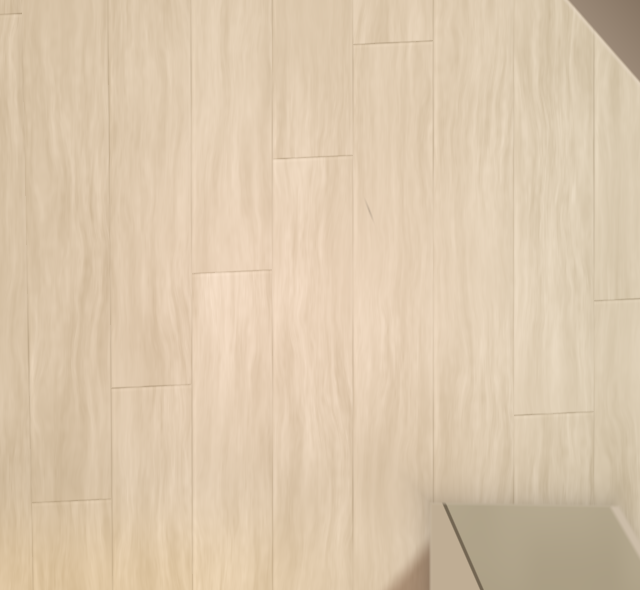
Reproduce this texture procedurally as a Shadertoy shader.

```glsl
// Pale oak floor: eight columns of vertical boards whose end joints climb in steps.
// Grain is stretched, warped value noise, seeded per board; a box and a dark corner
// are cut from half planes. Units are canvas widths, with y running downwards.

const float COLUMN_WIDTH = 0.1255;
const float BOARD_LENGTH = 0.9375;
const float JOINT_STEP = 0.179;
const vec3 OAK_DARK = vec3(0.785, 0.70, 0.58);
const vec3 OAK_LIGHT = vec3(0.935, 0.862, 0.768);
const vec3 SEAM_TINT = vec3(0.81, 0.79, 0.75);
const vec3 BOX_TOP = vec3(0.69, 0.64, 0.54);
const vec3 BOX_SIDE = vec3(0.75, 0.68, 0.58);
const vec3 SLIT = vec3(0.40, 0.35, 0.28);
const vec3 CORNER = vec3(0.58, 0.51, 0.44);

float hash(vec2 p) {
    return fract(sin(dot(p, vec2(127.1, 311.7))) * 43758.5453);
}

float noise(vec2 p) {
    vec2 i = floor(p), f = fract(p);
    f = f * f * (3.0 - 2.0 * f);
    return mix(mix(hash(i), hash(i + vec2(1, 0)), f.x),
               mix(hash(i + vec2(0, 1)), hash(i + vec2(1, 1)), f.x), f.y);
}

float fbm(vec2 p) {
    float sum = 0.0, gain = 0.5;
    for (int i = 0; i < 4; i++) {
        sum += gain * noise(p);
        p = p * 2.03 + 17.3;
        gain *= 0.5;
    }
    return sum;
}

// Signed distance to the line a-b; negative on the right hand of travel.
float edge(vec2 p, vec2 a, vec2 b) {
    vec2 e = normalize(b - a);
    return dot(p - a, vec2(e.y, -e.x));
}

float fill(float d, float soft) {
    return 1.0 - smoothstep(-soft, soft, d);
}

float stroke(float d, float width, float soft) {
    return fill(abs(d) - width, soft);
}

// Streaks along the board, bent by a slow warp, centred on zero.
float grain(vec2 p, float seed) {
    vec2 q = p + vec2(seed * 7.0, seed * 13.0);
    q.x += 0.05 * (fbm(q * vec2(11.0, 4.0)) - 0.47);
    float bands = fbm(q * vec2(42.0, 2.2)) - 0.47;
    float fibres = fbm(q * vec2(125.0, 9.0)) - 0.47;
    float patches = 0.35 + 1.3 * noise(p * vec2(13.0, 5.0) + seed * 31.0);
    float pores = noise(q * vec2(300.0, 70.0)) - 0.5;
    return 0.75 * bands + patches * (0.85 * fibres + 0.17 * pores);
}

vec3 floorColor(vec2 p, float px) {
    // Boards, with the left columns leaning slightly.
    float lean = 0.025 * (0.8 - p.y) * pow(1.0 - p.x, 6.0);
    float u = (p.x + lean - 0.0495) / COLUMN_WIDTH;
    float column = floor(u), across = fract(u);
    float v = (p.y + 0.006 * (across - 0.5) - 0.7826 + JOINT_STEP * column) / BOARD_LENGTH;
    float seed = hash(vec2(column, floor(v)) + 3.7);

    // Wood tone, bright in the middle and dim towards the left and lower sides.
    vec2 glow = p - vec2(0.62, 0.40);
    float tone = 0.50 + 0.62 * grain(p, seed) + 0.09 * (seed - 0.5);
    tone += 0.26 * exp(-5.0 * dot(glow, glow));
    tone += 0.38 * (fbm(p * vec2(5.0, 4.0)) - 0.47);
    tone -= 0.10 * (1.0 - smoothstep(0.0, 0.3, p.x));
    tone -= 0.10 * exp(-pow((p.y - 0.745) * 14.0, 2.0));
    vec3 col = mix(OAK_DARK, OAK_LIGHT, tone);

    // Tints: amber at the lower left, rosy in the centre, greyer at the right.
    float amber = smoothstep(0.74, 0.92, p.y) * (1.0 - smoothstep(0.25, 0.7, p.x));
    vec2 centre = p - vec2(0.42, 0.48);
    col += amber * vec3(0.012, -0.006, -0.04);
    col += exp(-14.0 * dot(centre, centre)) * vec3(0.016, -0.004, -0.004);
    col += smoothstep(0.6, 1.0, p.x) * vec3(-0.018, 0.0, 0.005);

    // Long seams fade in and out beside a pale bevel; end joints are crisper.
    float seam = (fract(u + 0.5) - 0.5) * COLUMN_WIDTH;
    float joint = (fract(v + 0.5) - 0.5) * BOARD_LENGTH;
    float wear = noise(vec2(floor(u + 0.5) * 5.3, p.y * 9.0));
    float ragged = noise(vec2(column * 3.1 + p.x * 60.0, 4.0));
    float seamInk = stroke(seam, 0.0008, 1.2 * px) * mix(0.05, 0.75, wear);
    float jointInk = stroke(joint, 0.0008, 1.2 * px) * mix(0.4, 1.0, ragged);
    col += 0.035 * stroke(seam - 0.005, 0.0015, 0.003) * wear;
    col -= 0.022 * stroke(seam + 0.005, 0.002, 0.004) * (1.0 - wear);
    col += 0.02 * stroke(joint - 0.004, 0.001, 0.003);
    col *= mix(vec3(1), SEAM_TINT, max(seamInk, jointInk));

    // Small slanted knot.
    vec2 k = p - vec2(0.577, 0.329);
    float knot = length(vec2(k.x - 0.38 * k.y, k.y * 0.13)) - 0.0010;
    return col * (1.0 - 0.20 * fill(knot, 0.0024));
}

vec3 addBox(vec3 col, vec2 p, float px) {
    vec2 back = vec2(0.692, 0.787), right = vec2(0.953, 0.791);
    float slope = edge(p, right, vec2(1.0, 0.872));
    float upper = max(edge(p, back, right), 0.673 - p.x);
    float outline = max(upper, slope);
    float ridge = edge(p, vec2(0.751, 0.922), back);

    // Soft contact shade and the shadow thrown to the left.
    col *= 1.0 - 0.15 * exp(-max(outline, 0.0) * 40.0);
    float shadow = edge(p, vec2(0.605, 0.925), vec2(0.685, 0.835));
    col *= mix(vec3(1), vec3(0.77, 0.71, 0.67), fill(shadow, 0.016) * fill(p.x - 0.68, 0.01));

    // Right flank, left side, lid and the dark slit between them.
    col = mix(col, vec3(0.80, 0.74, 0.66), fill(max(upper, slope - 0.012), 0.004));
    vec3 lid = BOX_TOP + 0.2 * (0.86 - p.y) + 0.03 * (noise(p * vec2(20.0, 9.0)) - 0.5);
    vec3 face = mix(BOX_SIDE, lid, fill(ridge, px));
    face = mix(face, SLIT, 0.85 * stroke(ridge + 0.002, 0.0025, 0.0015));
    return mix(col, face, fill(outline, 0.004));
}

vec3 addCorner(vec3 col, vec2 p, float px) {
    float d = -edge(p, vec2(0.888, 0.0), vec2(1.0, 0.128));
    col = mix(col, vec3(0.90, 0.84, 0.77), 0.6 * stroke(d - 0.003, 0.002, 0.003));
    return mix(col, CORNER + 0.9 * (d + 0.03), fill(d, 1.5 * px));
}

void mainImage(out vec4 fragColor, in vec2 fragCoord) {
    vec2 p = vec2(fragCoord.x / iResolution.x, (1.0 - fragCoord.y / iResolution.y) * 0.922);
    float px = 1.0 / iResolution.x;
    vec3 col = addCorner(addBox(floorColor(p, px), p, px), p, px);
    fragColor = vec4(clamp(col, 0.0, 1.0), 1.0);
}
```
